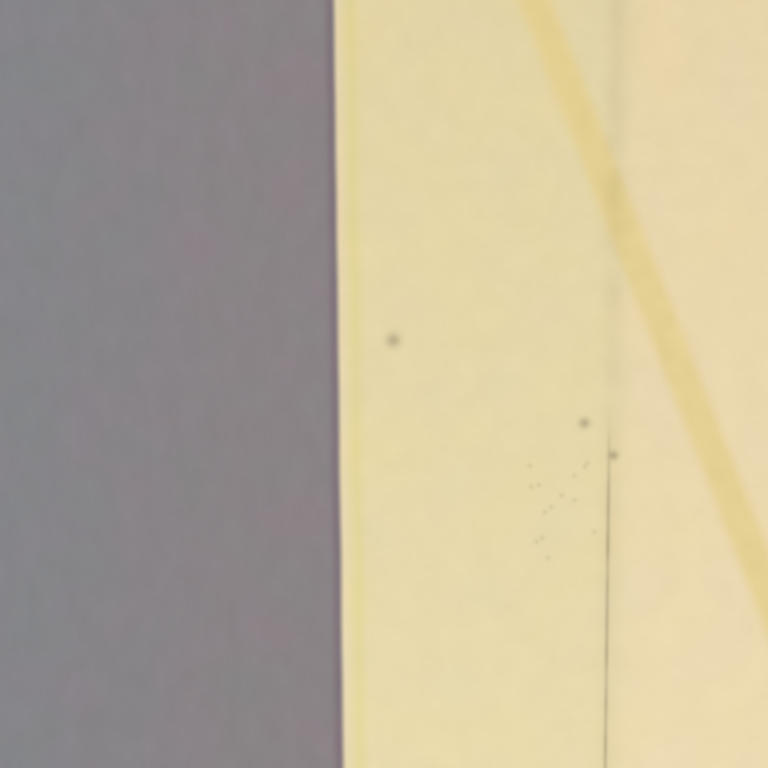
Give the GLSL for this texture, as a Shadertoy shader.

```glsl
// Aged cream paper beside a flat grey panel, with a slanted yellow band and a faint crease.
#define PANEL_GREY vec3(0.530, 0.518, 0.533)
#define PAPER_CREAM vec3(0.900, 0.843, 0.667)
#define PAPER_PINK vec3(0.914, 0.843, 0.682)
#define BAND_YELLOW vec3(0.890, 0.812, 0.555)
#define EDGE_X 0.4475
#define EDGE_LEAN 0.0125
#define BAND_X 1.090
#define BAND_SLOPE 0.394
#define BAND_HALF_WIDTH 0.021
#define CREASE_X 0.788
#define GRAIN 0.022

vec2 hash2(vec2 p) {
    vec3 q = fract(vec3(p.xyx) * vec3(0.1031, 0.1030, 0.0973));
    q += dot(q, q.yzx + 33.33);
    return fract((q.xx + q.yz) * q.zy);
}

float cornerSlope(vec2 cell, vec2 corner, vec2 f) {
    return dot(hash2(cell + corner) * 2.0 - 1.0, f - corner);
}

// Gradient noise, roughly -0.7 to 0.7
float noise(vec2 p) {
    vec2 i = floor(p), f = fract(p);
    vec2 u = f * f * f * (f * (f * 6.0 - 15.0) + 10.0);
    float low = mix(cornerSlope(i, vec2(0, 0), f), cornerSlope(i, vec2(1, 0), f), u.x);
    float high = mix(cornerSlope(i, vec2(0, 1), f), cornerSlope(i, vec2(1, 1), f), u.x);
    return mix(low, high, u.y);
}

float fbm(vec2 p) {
    float sum = 0.0, amp = 0.5;
    for (int i = 0; i < 4; i++) {
        sum += amp * noise(p);
        p = p * 2.03 + 17.3;
        amp *= 0.6;
    }
    return sum;
}

// Soft bump centred on zero
float bump(float d, float width) {
    return exp(-d * d / (width * width));
}

vec3 panelColor(vec2 uv, float d) {
    vec3 col = PANEL_GREY;
    col += vec3(0.012, -0.002, -0.006) * smoothstep(0.0, 0.4, uv.x);
    col += vec3(-0.006, 0.004, 0.004) * bump(uv.x, 0.15);
    col += GRAIN * fbm(uv * vec2(38.0, 22.0));
    col += vec3(1.0, -0.4, 0.3) * 0.016 * noise(uv * 14.0);
    // Shaded purple rim
    col -= vec3(0.035, 0.055, 0.040) * bump(d + 0.006, 0.006);
    return col;
}

vec3 paperColor(vec2 uv, float d) {
    float creaseX = CREASE_X + 0.012 * uv.y;
    float c = uv.x - creaseX;
    vec3 col = mix(PAPER_CREAM, PAPER_PINK, smoothstep(-0.02, 0.05, c));
    col += mix(vec3(0.012, 0.014, 0.014), vec3(-0.010, -0.012, -0.014), uv.y);
    col += GRAIN * fbm(uv * 26.0 + 9.0);
    col += vec3(0.6, 0.2, -0.8) * 0.018 * noise(uv * 11.0);

    // Pale rim, then a yellowed strip beside the panel
    col += vec3(0.010, 0.000, 0.020) * bump(d - 0.005, 0.005);
    col += vec3(-0.010, -0.005, -0.060) * bump(d - 0.022, 0.009);

    // Slanted band with soft sides
    float b = abs(uv.x - (BAND_X - BAND_SLOPE * uv.y)) / BAND_HALF_WIDTH;
    float band = 1.0 - smoothstep(0.45, 1.6, b);
    col = mix(col, BAND_YELLOW + GRAIN * noise(uv * 40.0), band * 0.85);

    // Crease: broad shadow above, fine line below
    float wear = 0.7 + 0.8 * noise(vec2(3.0, uv.y * 22.0));
    col -= vec3(0.050, 0.048, 0.040) * bump(c - 0.004, 0.014) * mix(0.45, 0.9, uv.y) * wear;
    float lineFade = 1.0 - smoothstep(0.34, 0.48, uv.y);
    col -= vec3(0.17, 0.16, 0.13) * bump(c, 0.0028) * lineFade * wear;
    return col;
}

float specks(vec2 uv) {
    vec3 spots[3] = vec3[3](vec3(0.512, 0.557, 0.009),
                            vec3(0.761, 0.449, 0.007),
                            vec3(0.799, 0.407, 0.006));
    float dark = 0.0;
    for (int i = 0; i < 3; i++)
        dark += 0.16 * bump(length(uv - spots[i].xy), spots[i].z);
    // Tiny dots gathered left of the crease
    for (int i = 0; i < 14; i++) {
        vec2 h = hash2(vec2(float(i) * 7.0 + 3.0, 41.0));
        vec2 at = vec2(0.69, 0.27) + h * vec2(0.10, 0.16);
        dark += 0.05 * bump(length(uv - at), 0.0035);
    }
    return dark;
}

void mainImage(out vec4 fragColor, in vec2 fragCoord) {
    vec2 uv = fragCoord / iResolution.xy;
    float d = uv.x - (EDGE_X - EDGE_LEAN * uv.y + 0.0012 * noise(vec2(uv.y * 9.0, 5.0)));

    vec3 paper = paperColor(uv, d) - specks(uv) * vec3(1.0, 0.95, 0.75);
    vec3 col = mix(panelColor(uv, d), paper, smoothstep(-0.005, 0.005, d));
    fragColor = vec4(clamp(col, 0.0, 1.0), 1.0);
}
```
